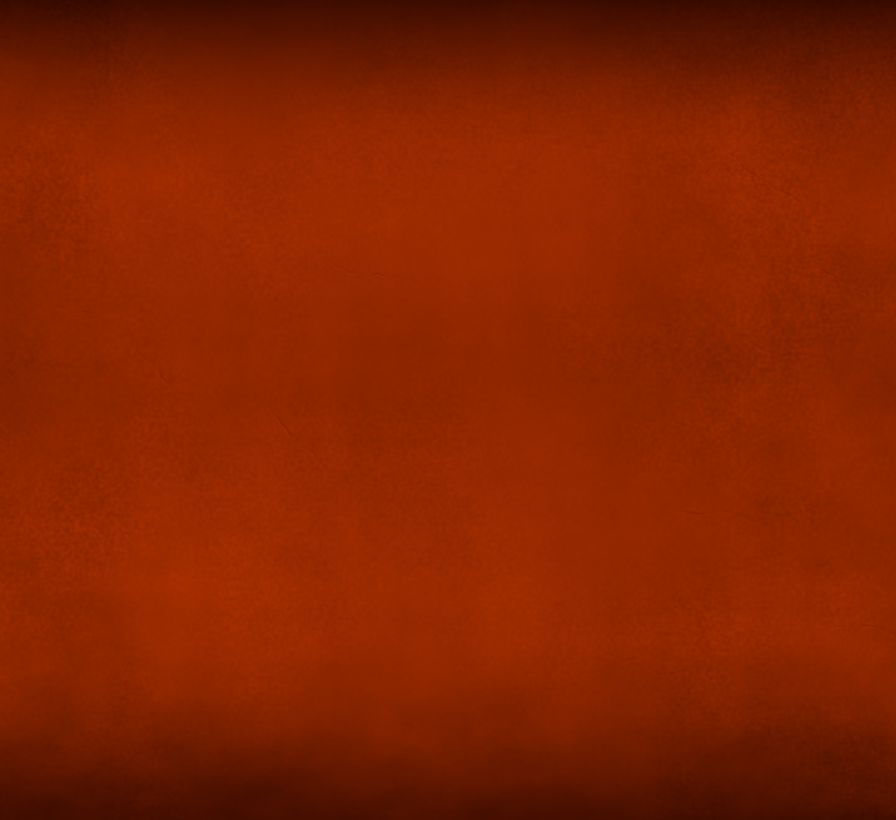
Give the GLSL for this texture, as a WebGL 1 fragment shader.

```glsl
precision highp float;
// Worn rust-orange leather with dark top and bottom edges, soft mottling and fine creases.

#define BASE_RED 0.582
#define TOP_FADE 0.20
#define BOTTOM_FADE 0.23
#define MOTTLE 0.062
#define WEAVE 0.014
#define GRAIN 0.062
#define GRAIN_SCALE 165.0
#define CREASE_DEPTH 0.070
#define CREASE_WIDTH 0.0013
#define CREASES 16

uniform vec2 u_resolution;

vec2 hash2(vec2 p) {
  vec3 q = fract(vec3(p.xyx) * vec3(0.1031, 0.1030, 0.0973));
  q += dot(q, q.yzx + 33.33);
  return fract((q.xx + q.yz) * q.zy);
}

float bell(float x) {
  return exp(-x * x);
}

float gradientDot(vec2 cell, vec2 offset) {
  float angle = 6.2832 * hash2(cell).x;
  return dot(vec2(cos(angle), sin(angle)), offset);
}

// Gradient noise, roughly -0.7 to 0.7
float noise(vec2 p) {
  vec2 i = floor(p), f = fract(p);
  vec2 u = f * f * f * (f * (f * 6.0 - 15.0) + 10.0);
  vec2 e = vec2(1.0, 0.0);
  float low = mix(gradientDot(i, f), gradientDot(i + e.xy, f - e.xy), u.x);
  float high = mix(gradientDot(i + e.yx, f - e.yx), gradientDot(i + e.xx, f - e.xx), u.x);
  return mix(low, high, u.y);
}

float fbm(vec2 p) {
  float sum = 0.0, weight = 1.0;
  for (int i = 0; i < 5; i++) {
    sum += weight * noise(p);
    p = mat2(1.6, 1.2, -1.2, 1.6) * p + 17.3;
    weight *= 0.6;
  }
  return sum;
}

// Broken, wavering creases near the sides: dark groove with a faint lit lip
float creases(vec2 p, float aspect) {
  float sum = 0.0;
  p.y += 0.014 * noise(p * 20.0) + 0.006 * noise(p * 70.0);
  float breaks = smoothstep(-0.2, 0.35, noise(p * 60.0 + 5.0));
  for (int i = 0; i < CREASES; i++) {
    float id = float(i);
    vec2 place = hash2(vec2(id, 4.0)), form = hash2(vec2(id, 9.0));
    float side = mod(id, 3.0) < 1.0 ? 0.42 * place.x : 0.72 + 0.28 * place.x;
    vec2 d = p - vec2(side * aspect, 0.14 + 0.72 * place.y);
    float angle = -mix(0.1, 0.85, form.x);
    vec2 along = vec2(cos(angle), sin(angle));
    float t = dot(d, along), across = dot(d, vec2(-along.y, along.x));
    float reach = mix(0.04, 0.12, form.y);
    float fade = 1.0 - smoothstep(0.2 * reach, reach, abs(t));
    float groove = bell(across / CREASE_WIDTH);
    float lip = bell(across / CREASE_WIDTH + 2.0);
    sum += fade * mix(0.4, 1.0, place.x) * (0.6 * lip - groove);
  }
  return sum * mix(0.15, 1.0, breaks);
}

void main() {
  vec2 uv = gl_FragCoord.xy / u_resolution;
  float aspect = u_resolution.x / u_resolution.y;
  vec2 p = vec2(uv.x * aspect, uv.y);

  // Broad light: two bright bands with a dimmer waist, duller toward the sides
  float red = BASE_RED;
  red += 0.026 * bell((uv.y - 0.29) / 0.13);
  red += 0.024 * bell((uv.y - 0.76) / 0.10);
  red -= 0.018 * bell((uv.y - 0.53) / 0.09);
  red -= 0.040 * (1.0 - smoothstep(0.0, 0.22, uv.x));
  red -= 0.036 * smoothstep(0.60, 0.76, uv.x);

  // Stains and faint straight streaks, calmer in the middle
  float edge = smoothstep(0.12, 0.5, abs(uv.x - 0.5));
  red += MOTTLE * mix(0.5, 1.0, edge) * fbm(p * 5.0 + 3.0);
  red += WEAVE * noise(vec2(p.x * 26.0, p.y * 4.0));
  red += WEAVE * noise(vec2(p.x * 3.0, p.y * 30.0) + 40.0);

  // Patchy leather grain with small flecks
  float patches = smoothstep(-0.35, 0.45, fbm(p * 4.0 + 60.0));
  float grain = noise(p * GRAIN_SCALE) + 0.5 * noise(p * GRAIN_SCALE * 0.4 + 9.0);
  grain += 0.6 * noise(p * GRAIN_SCALE * 1.45 + 31.0);
  red += GRAIN * mix(0.35, 1.0, patches) * mix(0.6, 1.0, edge) * grain;
  red += CREASE_DEPTH * creases(p, aspect);

  // Scorched top and bottom, with a more ragged lower border
  float ragged = 0.03 * fbm(p * vec2(5.0, 9.0) + 80.0);
  float top = clamp((1.0 - uv.y + 0.25 * ragged) / TOP_FADE, 0.0, 1.0);
  float bottom = clamp((uv.y + ragged) / BOTTOM_FADE, 0.0, 1.0);
  red *= mix(0.40, 1.0, sin(1.5708 * top));
  red *= mix(0.47, 1.0, sin(1.5708 * bottom));

  float green = max(0.0, 0.06 + 0.32 * (red - 0.28));
  gl_FragColor = vec4(red, green, 0.0, 1.0);
}
```
